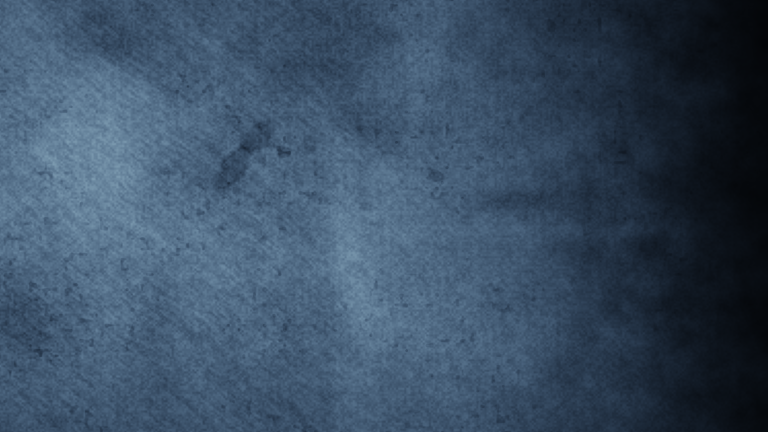
Give the GLSL for this texture, as a WebGL 2 fragment shader.

```glsl
#version 300 es
precision highp float;
// Worn blue plaster wall, lit from the left and fading to near black at the right.

uniform vec2 u_resolution;
out vec4 outColor;

const float WALL_TONE = 0.375;       // tone of the lit wall
const float SHADOW_TONE = 0.022;     // tone deep in the shadow
const vec2 SHADOW_SPAN = vec2(0.90, 1.88);
const float CLOUD_AMOUNT = 0.26;
const float MOTTLE_AMOUNT = 0.20;
const float SCRATCH_AMOUNT = 0.16;
const float GRAIN_AMOUNT = 0.24;
const float PIT_AMOUNT = 0.22;
const vec3 TINT_LINEAR = vec3(0.64, 1.0, 1.48);
const vec3 TINT_CURVE = vec3(0.27, 0.0, -0.57);

float hash(vec2 p) {
    return fract(sin(dot(p, vec2(127.1, 311.7))) * 43758.545);
}

float noise(vec2 p) {
    vec2 cell = floor(p), f = fract(p);
    f = f * f * (3.0 - 2.0 * f);
    float low = mix(hash(cell), hash(cell + vec2(1, 0)), f.x);
    float high = mix(hash(cell + vec2(0, 1)), hash(cell + vec2(1, 1)), f.x);
    return mix(low, high, f.y);
}

// Layered noise, centred on zero
float fbm(vec2 p) {
    float sum = 0.0, weight = 0.5;
    for (int i = 0; i < 5; i++) {
        sum += weight * (noise(p) - 0.5);
        p = mat2(1.6, 1.2, -1.2, 1.6) * p + 7.3;
        weight *= 0.58;
    }
    return sum;
}

vec2 rotate(vec2 p, float angle) {
    float c = cos(angle), s = sin(angle);
    return vec2(c * p.x + s * p.y, c * p.y - s * p.x);
}

// Soft elliptical glow or shade
float blot(vec2 p, vec2 centre, vec2 radius, float angle) {
    vec2 d = rotate(p - centre, angle) / radius;
    return exp(-dot(d, d));
}

// Stain with a firmer rim
float stain(vec2 p, vec2 centre, vec2 radius, float angle) {
    return smoothstep(0.30, 0.62, blot(p, centre, radius, angle));
}

// Broad light and dark areas, as a relative change of tone
float broadLight(vec2 p) {
    float light = 0.25 * blot(p, vec2(0.24, 0.68), vec2(0.13, 0.22), 0.35);
    light += 0.17 * blot(p, vec2(0.03, 0.60), vec2(0.20, 0.17), 0.0);
    light += 0.13 * blot(p, vec2(0.40, 0.44), vec2(0.42, 0.14), -0.2);
    light += 0.16 * blot(p, vec2(0.83, 0.33), vec2(0.08, 0.16), 0.0);
    light += 0.12 * blot(p, vec2(0.95, 0.59), vec2(0.20, 0.13), 0.0);
    light += 0.14 * blot(p, vec2(0.06, 0.93), vec2(0.09, 0.09), 0.0);
    light += 0.12 * blot(p, vec2(0.95, 0.87), vec2(0.07, 0.12), 0.0);
    light -= 0.26 * blot(p, vec2(0.27, 0.89), vec2(0.14, 0.07), -0.5);
    light -= 0.24 * blot(p, vec2(0.74, 0.88), vec2(0.13, 0.14), 0.0);
    light -= 0.18 * blot(p, vec2(0.88, 0.70), vec2(0.12, 0.06), -0.3);
    light -= 0.26 * blot(p, vec2(0.03, 0.25), vec2(0.10, 0.09), 0.0);
    light -= 0.19 * blot(p, vec2(0.36, 0.24), vec2(0.06, 0.15), 0.0);
    light -= 0.14 * blot(p, vec2(0.42, 0.60), vec2(0.12, 0.08), 0.0);
    light -= 0.10 * blot(p, vec2(0.70, 0.20), vec2(0.10, 0.25), 0.0);
    return light;
}

// Small damp marks, as a relative darkening
float dampMarks(vec2 p) {
    float marks = 0.26 * stain(p, vec2(0.60, 0.685), vec2(0.055, 0.036), 0.65);
    marks += 0.24 * stain(p, vec2(0.545, 0.615), vec2(0.070, 0.034), 0.85);
    marks += 0.18 * stain(p, vec2(0.665, 0.665), vec2(0.018, 0.018), 0.0);
    marks += 0.20 * stain(p, vec2(1.02, 0.605), vec2(0.027, 0.014), -0.3);
    marks += 0.16 * blot(p, vec2(0.84, 0.55), vec2(0.025, 0.045), 0.0);
    marks += 0.30 * blot(p, vec2(1.20, 0.53), vec2(0.095, 0.025), 0.0);
    return marks;
}

void main() {
    vec2 p = gl_FragCoord.xy / u_resolution.y;
    p.x *= 1.7778 * u_resolution.y / u_resolution.x;
    vec2 warp = vec2(fbm(p * 9.0), fbm(p * 9.0 + 31.0));

    // Light falling off to the right, faster near the top
    float reach = p.x + 0.10 * (p.y - 0.45) + 0.09 * warp.x;
    float lit = 1.0 - smoothstep(SHADOW_SPAN.x, SHADOW_SPAN.y, reach);
    float edgeShade = 1.0 - 0.16 * smoothstep(0.22, 0.0, p.y) - 0.14 * smoothstep(0.75, 1.0, p.y);

    // Broad patches, marks and faint straight seams
    float relief = 1.0 + broadLight(p + 0.09 * warp) - dampMarks(p + 0.045 * warp);
    float seam = smoothstep(0.763, 0.783, p.x) * exp(-7.0 * max(p.x - 0.775, 0.0));
    relief += 0.08 * seam * smoothstep(0.75, 0.45, p.y + 0.2 * warp.y);
    relief += 0.20 * blot(p, vec2(1.45, 0.465), vec2(0.25, 0.018), 0.0);

    // Plaster texture, from clouds down to grain
    relief += CLOUD_AMOUNT * fbm(p * 5.0 + warp) + MOTTLE_AMOUNT * fbm(p * 24.0);
    vec2 brushed = rotate(p + 0.02 * warp, -0.65);
    float brushedArea = 1.0 - smoothstep(0.55, 1.1, p.x);
    relief += SCRATCH_AMOUNT * brushedArea * (noise(brushed * vec2(22.0, 150.0)) - 0.5);
    relief += GRAIN_AMOUNT * (noise(p * 210.0) - 0.5 + 0.6 * (noise(p * 110.0 + 5.0) - 0.5));
    relief -= PIT_AMOUNT * smoothstep(0.70, 0.95, noise(p * 85.0)) * smoothstep(-0.08, 0.15, warp.y);

    float tone = SHADOW_TONE + WALL_TONE * lit * edgeShade * max(relief, 0.0);
    tone *= 1.0 + (1.0 - lit) * 0.9 * fbm(p * 14.0);
    outColor = vec4(TINT_LINEAR * tone + TINT_CURVE * tone * tone, 1.0);
}
```
